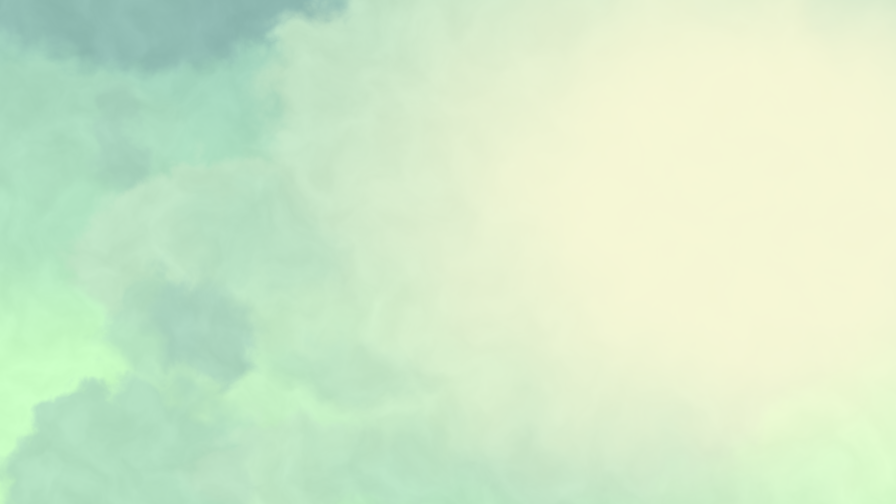
Write a Shadertoy shader that draws this texture.

```glsl
vec2 hashGradient(vec2 cell) {
    float angle = 6.2832 * fract(sin(dot(cell, vec2(127.1, 311.7))) * 43758.5);
    return vec2(cos(angle), sin(angle));
}

float gradientNoise(vec2 p) {
    vec2 i = floor(p), f = fract(p);
    vec2 u = f * f * f * (f * (f * 6.0 - 15.0) + 10.0);
    vec2 e = vec2(1.0, 0.0);
    float a = dot(hashGradient(i), f);
    float b = dot(hashGradient(i + e.xy), f - e.xy);
    float c = dot(hashGradient(i + e.yx), f - e.yx);
    float d = dot(hashGradient(i + e.xx), f - e.xx);
    return mix(mix(a, b, u.x), mix(c, d, u.x), u.y);
}

float fbm(vec2 p, int octaves) {
    float sum = 0.0, amplitude = 0.5;
    for (int i = 0; i < octaves; i++) {
        sum += amplitude * gradientNoise(p);
        p = mat2(1.6, 1.2, -1.2, 1.6) * p + 7.3;
        amplitude *= 0.5;
    }
    return sum;
}

// Rounded lobes divided by creases
float billow(vec2 p, int octaves) {
    float sum = 0.0, amplitude = 0.5;
    for (int i = 0; i < octaves; i++) {
        sum += amplitude * abs(gradientNoise(p));
        p = mat2(1.6, 1.2, -1.2, 1.6) * p + 3.1;
        amplitude *= 0.5;
    }
    return sum;
}

// Coverage of an ellipse: 1 inside, fading across a relative softness
float puff(vec2 p, vec2 center, vec2 radii, float softness) {
    float d = length((p - center) / radii);
    return 1.0 - smoothstep(1.0 - softness, 1.0 + softness, d);
}

vec3 skyColor(float height) {
    vec3 mint = vec3(0.785, 0.99, 0.77);
    vec3 sea = vec3(0.69, 0.885, 0.755);
    vec3 teal = vec3(0.63, 0.825, 0.74);
    vec3 sky = mix(mint, sea, smoothstep(0.27, 0.56, height));
    return mix(sky, teal, smoothstep(0.55, 0.95, height));
}

void mainImage(out vec4 fragColor, in vec2 fragCoord) {
    vec2 p = fragCoord / iResolution.y;
    p.x *= (16.0 / 9.0) * iResolution.y / iResolution.x;

    // Ragged coordinates give every cloud a lobed outline
    vec2 drift = vec2(fbm(p * 5.0, 5), fbm(p * 5.0 + 19.0, 5));
    float lobes = billow(p * 9.0, 5);
    vec2 q = p + drift * 0.13 + (lobes - 0.14) * vec2(0.12, -0.12);

    vec3 slate = vec3(0.55, 0.715, 0.69);
    vec3 shade = vec3(0.645, 0.81, 0.735);
    vec3 sage = vec3(0.685, 0.86, 0.75);
    vec3 body = vec3(0.755, 0.89, 0.775);
    vec3 cream = vec3(0.962, 0.967, 0.835);

    // Sky and dark upper bank
    vec3 color = skyColor(p.y + drift.y * 0.06);
    color = mix(color, sage, 0.45 * puff(q, vec2(0.12, 0.74), vec2(0.25, 0.13), 0.15));
    color = mix(color, shade, 0.65 * puff(q, vec2(0.24, 0.72), vec2(0.05, 0.12), 0.3));
    color = mix(color, slate, 0.75 * puff(q, vec2(0.25, 1.01), vec2(0.47, 0.12), 0.3));
    color = mix(color, slate, 0.6 * puff(q, vec2(0.52, 0.98), vec2(0.17, 0.07), 0.35));

    // Main cloud with its left shoulder
    color = mix(color, body, 0.9 * puff(q, vec2(1.12, 0.62), vec2(0.60, 0.62), 0.07));
    color = mix(color, body, 0.8 * puff(q, vec2(0.43, 0.48), vec2(0.26, 0.20), 0.1));
    color = mix(color, vec3(0.76, 0.92, 0.77), 0.7 * puff(q, vec2(0.62, 0.2), vec2(0.34, 0.24), 0.4));

    // Shadowed folds
    color = mix(color, sage, 0.55 * puff(q, vec2(0.53, 0.52), vec2(0.13, 0.11), 0.4));
    color = mix(color, sage, 0.7 * puff(q, vec2(0.29, 0.33), vec2(0.11, 0.09), 0.2));
    color = mix(color, shade, 0.75 * puff(q, vec2(0.41, 0.33), vec2(0.12, 0.11), 0.25));
    color = mix(color, sage, 0.5 * puff(q, vec2(0.72, 0.28), vec2(0.16, 0.07), 0.4));

    // Low bank along the floor
    color = mix(color, sage, 0.9 * puff(q, vec2(0.25, 0.04), vec2(0.25, 0.20), 0.1));
    color = mix(color, body, 0.65 * puff(q, vec2(0.62, 0.06), vec2(0.23, 0.10), 0.15));
    color = mix(color, sage, 0.75 * puff(q, vec2(1.08, 0.0), vec2(0.45, 0.15), 0.6));

    // Warm light swelling from the right
    vec2 toLight = (p - vec2(1.5, 0.6) + drift * 0.10) * vec2(1.0, 1.3);
    float glow = 1.0 - smoothstep(0.28, 1.08, length(toLight));
    color = mix(color, cream, glow);

    // Faint brush mottling, calmer within the light
    float mottle = fbm(p * 13.0 + drift * 2.0, 5) + 0.5 * (lobes - 0.14);
    color += mottle * mix(0.06, 0.006, glow);

    fragColor = vec4(clamp(color, 0.0, 1.0), 1.0);
}
```
